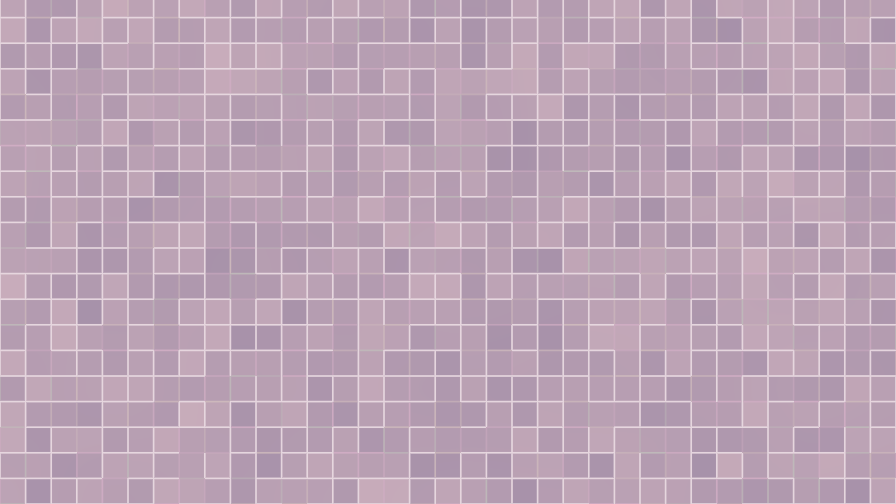
A Shadertoy shader for this pattern:

```glsl
float hash(vec2 cell, uint seed) {
    uvec2 q = uvec2(ivec2(cell)) * uvec2(1597u, 3571u) + seed * 7919u;
    uint n = (q.x ^ (q.y << 11)) * 40503u;
    n = (n ^ (n >> 15)) * 73243u;
    n = (n ^ (n >> 13)) * 51749u;
    return float((n ^ (n >> 16)) & 65535u) / 65535.0;
}

float valueNoise(vec2 p) {
    vec2 i = floor(p), f = fract(p);
    f = f * f * (3.0 - 2.0 * f);
    return mix(mix(hash(i, 1u), hash(i + vec2(1, 0), 1u), f.x),
               mix(hash(i + vec2(0, 1), 1u), hash(i + vec2(1, 1), 1u), f.x), f.y);
}

// Darkness-to-lightness of one tile, clustered loosely with its neighbours
float tileTone(vec2 cell) {
    float grain = 0.5 * (hash(cell, 2u) + hash(cell, 3u));
    return clamp(0.47 + 0.9 * (grain - 0.5) + 0.3 * (valueNoise(cell * 0.3) - 0.5), 0.0, 1.0);
}

// Seam colour in rgb, opacity in a: bright between unlike tiles, tinted otherwise
vec4 seam(vec2 a, vec2 b, uint seed) {
    float contrast = abs(tileTone(a) - tileTone(b));
    if (hash(b, seed) + 1.8 * contrast > 0.68)
        return vec4(0.91, 0.85, 0.88, 0.95);
    float pick = hash(b, seed + 1u);
    vec3 tint = pick < 0.4 ? vec3(0.82, 0.68, 0.77)
              : pick < 0.75 ? vec3(0.81, 0.73, 0.74)
              : vec3(0.75, 0.73, 0.73);
    return vec4(tint, 0.35 + 0.6 * hash(b, seed + 2u));
}

void mainImage(out vec4 fragColor, in vec2 fragCoord) {
    // Thirty-five square tiles across, anchored at the lower left
    vec2 p = fragCoord * 35.0 / iResolution.x;
    float pixel = 35.0 / iResolution.x;
    vec2 cell = floor(p), edge = round(p);

    // Tile faces with a slow drift of light
    float tone = tileTone(cell) + 0.08 * (valueNoise(p * 0.22 + 40.0) - 0.5);
    vec3 color = mix(vec3(0.655, 0.57, 0.665), vec3(0.79, 0.68, 0.735), tone);

    // Antialiased seams, the brighter one on top at crossings
    vec2 cover = clamp((0.0325 - abs(p - edge)) / pixel + 0.5, 0.0, 1.0);
    vec2 right = vec2(edge.x, cell.y), upper = vec2(cell.x, edge.y);
    vec4 vertical = seam(right - vec2(1, 0), right, 10u);
    vec4 horizontal = seam(upper - vec2(0, 1), upper, 20u);
    vec3 withVertical = mix(color, vertical.rgb, vertical.a * cover.x);
    vec3 withHorizontal = mix(color, horizontal.rgb, horizontal.a * cover.y);
    color = max(withVertical, withHorizontal);

    fragColor = vec4(color, 1.0);
}
```
